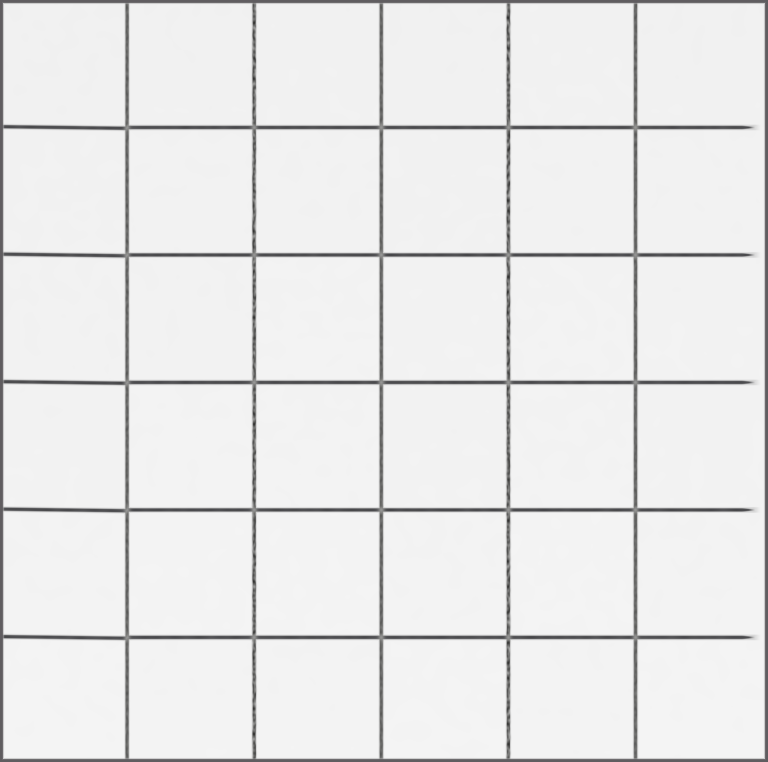
This texture is drawn by a Shadertoy shader. Its source:

```glsl
// Six by six white square tiles with thin, worn grey grout and a dark outer frame.

float hash(vec2 p) {
    return fract(sin(dot(p, vec2(127.1, 311.7))) * 43758.5);
}

vec2 gradient(vec2 cell) {
    float angle = 6.2832 * hash(cell);
    return vec2(cos(angle), sin(angle));
}

// Gradient noise, roughly -0.7 to 0.7
float noise(vec2 p) {
    vec2 i = floor(p), f = p - i;
    vec2 u = f * f * f * (f * (f * 6.0 - 15.0) + 10.0);
    vec2 e = vec2(1, 0);
    float low = mix(dot(gradient(i), f), dot(gradient(i + e), f - e), u.x);
    float high = mix(dot(gradient(i + e.yx), f - e.yx), dot(gradient(i + 1.0), f - 1.0), u.x);
    return mix(low, high, u.y);
}

// Soft-edged coverage of a line with the given half width
float stroke(float d, float halfWidth, float soft) {
    return 1.0 - smoothstep(halfWidth - soft, halfWidth + soft, abs(d));
}

void mainImage(out vec4 fragColor, in vec2 fragCoord) {
    vec2 uv = fragCoord / iResolution.xy;
    float soft = max(0.0012, 0.6 / iResolution.y);

    // Nearest inner seam; columns count from the left, rows from the top
    vec2 fromCorner = vec2(uv.x, 1.0 - uv.y);
    vec2 pitch = vec2(0.1655, 0.1673);
    vec2 seam = clamp(round(fromCorner / pitch), 1.0, 5.0);
    vec2 d = fromCorner - seam * pitch;
    vec2 tile = floor(fromCorner / pitch);

    // Glaze: slightly greyer at the top, with faint mottling
    float shade = mix(0.955, 0.945, uv.y) + 0.004 * (hash(tile) - 0.5);
    shade += 0.004 * noise(uv * 38.0);
    vec3 color = vec3(shade);

    // Horizontal seams sag a little in the first column and stop short of the right edge
    d.y += 0.0022 * (0.5 - uv.x / pitch.x) * step(uv.x, pitch.x);
    float reach = 1.0 - smoothstep(0.974, 0.984, uv.x);
    float taper = 0.0021 * (1.0 - 0.5 * smoothstep(0.965, 0.98, uv.x));
    float rowHalo = stroke(d.y, 0.0036, soft) * (1.0 - smoothstep(0.98, 0.992, uv.x));
    float rowCore = stroke(d.y, taper, soft) * reach;

    // Vertical seams are speckled, most strongly on every second one
    float speckle = noise(vec2(uv.x * 260.0, uv.y * 150.0 + seam.x * 17.0));
    float wear = mix(0.12, 0.4, 1.0 - mod(seam.x, 2.0));
    d.x += 0.0012 * wear * noise(vec2(seam.x * 9.3, uv.y * 110.0));
    float columnHalo = stroke(d.x, 0.0034, soft);
    float columnCore = stroke(d.x, 0.0021, soft);

    color = mix(color, vec3(0.80), 0.75 * max(rowHalo, columnHalo));
    color = mix(color, vec3(0.40, 0.40, 0.395) + wear * speckle, columnCore);
    color = mix(color, vec3(0.30, 0.30, 0.31) + 0.05 * noise(uv * 60.0), rowCore);

    // Pale grout where seams cross
    float crossing = exp(-dot(d, d) / 0.000018);
    color = mix(color, vec3(0.66, 0.66, 0.65), 0.8 * crossing * max(rowHalo, columnHalo));

    // Outer frame
    vec2 margin = min(uv, 1.0 - uv);
    float edge = min(margin.x, margin.y);
    color = mix(color, vec3(0.80), 0.5 * stroke(edge, 0.0052, soft));
    color = mix(color, vec3(0.375, 0.365, 0.375), stroke(edge, 0.004, soft));

    fragColor = vec4(color, 1.0);
}
```
